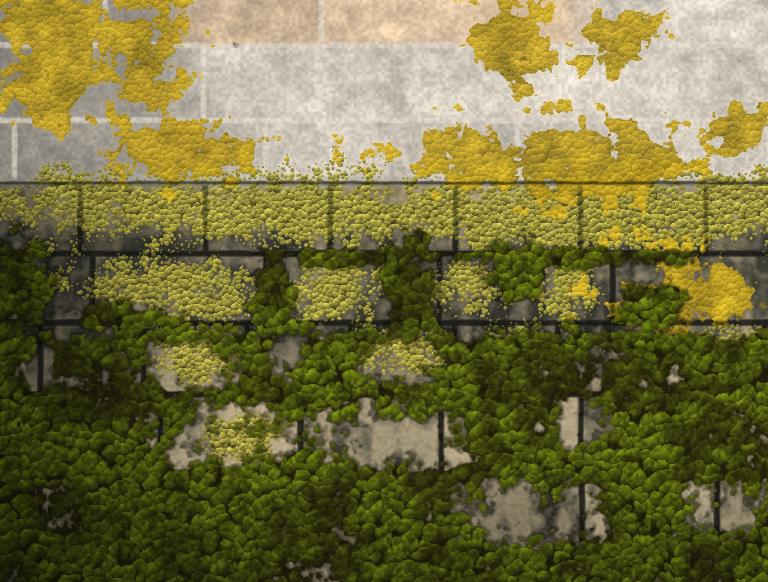
Write a WebGL 2 fragment shader that draws this texture.

```glsl
#version 300 es
precision highp float;
uniform vec2 u_resolution;
out vec4 fragColor;

#define ASPECT 1.32
#define JOINT_WIDTH .0035
#define TUFT_SCALE 58.
#define CRUMB_SCALE 125.
#define PALE_STONE vec3(.80, .77, .72)
#define WARM_STONE vec3(.84, .74, .62)
#define TAN_STONE vec3(.60, .55, .44)
#define SLATE vec3(.21, .21, .18)
#define GOLD vec3(.67, .56, .12)
#define LIME vec3(.62, .59, .23)
#define MOSS vec3(.37, .43, .06)
#define SOIL vec3(.12, .11, .04)

// Bed joint heights, then offset and width of the blocks per course
const float BED[8] = float[](.922, .793, .686, .564, .445, .322, .184, .048);
const vec2 BOND[9] = vec2[](vec2(.181, .371), vec2(.35, .366), vec2(.457, .432),
  vec2(.353, .215), vec2(.159, .298), vec2(.069, .178), vec2(.276, .241), vec2(.767, .233), vec2(.3));

// Growth regions as ellipses: centre, radii
const vec4 GOLD_AREAS[9] = vec4[](vec4(.08, .97, .12, .055), vec4(.238, .914, .06, .11),
  vec4(.07, .86, .085, .065), vec4(.31, .74, .12, .046), vec4(.875, .935, .065, .08),
  vec4(1.06, .94, .07, .05), vec4(.95, .735, .23, .06),
  vec4(1.27, .77, .06, .055), vec4(1.2, .5, .14, .08));
const vec4 LIME_AREAS[9] = vec4[](vec4(.3, .51, .15, .055), vec4(.58, .503, .1, .06),
  vec4(.8, .51, .06, .045), vec4(.33, .39, .08, .05), vec4(.7, .397, .1, .04),
  vec4(.89, .39, .07, .05), vec4(1.26, .4, .09, .06), vec4(.42, .25, .06, .05),
  vec4(.976, .514, .05, .055));
const vec4 BARE_AREAS[9] = vec4[](vec4(.065, .37, .022, .055), vec4(.33, .375, .09, .06),
  vec4(.495, .395, .035, .05), vec4(.69, .38, .09, .045), vec4(.4, .247, .135, .065),
  vec4(.66, .25, .14, .06), vec4(1.01, .26, .055, .065),
  vec4(.9, .117, .12, .07), vec4(1.25, .125, .1, .05));
const vec4 MOSS_AREAS[9] = vec4[](vec4(.7, .51, .042, .09), vec4(.47, .5, .03, .07),
  vec4(.72, .585, .018, .025), vec4(.885, .53, .04, .04), vec4(1.12, .48, .05, .035),
  vec4(.02, .5, .05, .08), vec4(.62, .555, .14, .014),
  vec4(1, .555, .16, .014), vec4(.18, .46, .08, .02));

float hash(vec2 p) {
  vec3 q = fract(p.xyx * .1031);
  q += dot(q, q.yzx + 33.33);
  return fract((q.x + q.y) * q.z);
}

float noise(vec2 p) {
  vec2 i = floor(p), f = fract(p);
  f = f * f * (3. - 2. * f);
  return mix(mix(hash(i), hash(i + vec2(1, 0)), f.x),
             mix(hash(i + vec2(0, 1)), hash(i + 1.), f.x), f.y);
}

// Layered noise centred on zero
float fbm(vec2 p) {
  float sum = -.5, amp = .533;
  for (int i = 0; i < 4; i++, amp *= .5) {
    sum += amp * noise(p);
    p = mat2(1.6, 1.2, -1.2, 1.6) * p + 17.3;
  }
  return sum;
}

// Coverage of a set of ellipses, positive inside
float areas(vec4 list[9], vec2 p) {
  float field = -1.5;
  for (int i = 0; i < 9; i++) field = max(field, 1. - length((p - list[i].xy) / list[i].zw));
  return field;
}

// Rounded tufts: x is height, y is light from above
vec2 tufts(vec2 p) {
  vec2 best = vec2(0);
  for (int k = 0; k < 9; k++) {
    vec2 c = floor(p) + vec2(k % 3 - 1, k / 3 - 1);
    vec2 d = p - c - vec2(hash(c), hash(c + 41.7));
    float h = 1. - length(d) / mix(.6, 1.1, hash(c + 9.1));
    if (h > best.x) best = vec2(h, clamp(.5 + .75 * d.y - .2 * d.x, 0., 1.));
  }
  return best;
}

void main() {
  vec2 p = gl_FragCoord.xy / u_resolution * vec2(ASPECT, 1);
  float pixel = 1. / u_resolution.y;
  float broad = fbm(p * 9.), fine = fbm(p * 38. + 5.), grain = noise(p * 190.) - .5;

  // Courses and joints
  vec2 w = p + .003 * vec2(broad, fine);
  int row = 0;
  float bed = 1.;
  for (int i = 0; i < 8; i++) {
    if (w.y < BED[i]) row = i + 1;
    bed = min(bed, abs(w.y - BED[i]));
  }
  float along = (w.x - BOND[row].x) / BOND[row].y;
  float upright = abs(along - round(along)) * BOND[row].y;
  float tone = hash(vec2(floor(along), row * 7)) - .5;
  float joint = 1. - smoothstep(-pixel, 2. * pixel, min(bed, upright) + .004 * fine - JOINT_WIDTH);

  // Clean stone above, stained and streaked stone below
  float upper = smoothstep(.665, .7, p.y);
  float warm = smoothstep(.915, .93, p.y) * smoothstep(.4, .3, abs(p.x - .65));
  warm = clamp(warm, 0., 1.);
  vec3 clean = mix(PALE_STONE, WARM_STONE, warm) * (.97 + .1 * tone + .35 * broad + .3 * fine);
  clean *= mix(.76, 1.06, smoothstep(0., .65, p.x));
  clean = mix(clean, PALE_STONE * 1.09, joint * .7);
  float streak = noise(p * vec2(60, 9)) - .5;
  float stain = (1. - smoothstep(.58, .66, p.y)) * smoothstep(.36, .44, p.y);
  vec3 worn = mix(TAN_STONE, SLATE, clamp(.25 + .6 * stain + 1.6 * fine + .6 * streak, 0., 1.));
  worn = mix(worn * (1. + .3 * tone), SLATE * .7, joint * .8);
  vec3 color = mix(worn, clean, upper) * (1. + .16 * grain);

  // Lichen: gold crusts and a crumbly lime band
  vec2 crumb = tufts(p * CRUMB_SCALE);
  float gold = areas(GOLD_AREAS, p) + 1.8 * broad + 2.4 * fine + .3 * grain;
  float band = .85 - abs(p.y - .638) / .068 + .25 * smoothstep(.75, 1.1, p.x);
  band -= .8 - .8 * smoothstep(0., .12, p.x);
  float lime = max(band, areas(LIME_AREAS, p)) + 1.2 * broad + 2.2 * fine + .9 * crumb.x - .4;
  color = mix(color, LIME * (.55 + .75 * crumb.y + .3 * grain), smoothstep(0., .25, lime) * .92);
  color = mix(color, GOLD * (.82 + .35 * crumb.y + .7 * fine), smoothstep(-.02, .16, gold) * .92);
  float ledge = 1. - smoothstep(.001, .004, abs(w.y - BED[2]));
  color *= 1. - .4 * ledge - .35 * joint * (1. - upper);

  // Moss: dense below, creeping along joints, parted by bare stone
  vec2 tuft = tufts(p * TUFT_SCALE + 1.5 * fine);
  float moss = max(mix(.45, -1.2, smoothstep(.4, .47, p.y)), areas(MOSS_AREAS, p));
  moss = min(moss, .05 - areas(BARE_AREAS, p));
  moss += .45 * exp(-bed / .008) * (1. - smoothstep(.56, .6, p.y));
  moss += 1.3 * broad + 1.6 * fine + .5 * tuft.x - .2;
  float lush = clamp(.62 + 2. * broad + 1.4 * fine, .1, 1.);
  vec3 growth = mix(SOIL, MOSS, lush * (.2 + .95 * tuft.y) * smoothstep(0., .35, tuft.x));
  color *= 1. - .4 * smoothstep(-.35, 0., moss);
  color = mix(color, growth * (1. + .5 * grain), smoothstep(-.05, .12, moss));

  // Shade toward the lower left
  float shade = mix(.62, 1.08, smoothstep(-.05, .55, p.x + .25 * p.y));
  color *= mix(shade, 1., smoothstep(.55, .8, p.y)) * mix(.85, 1., smoothstep(0., .25, p.y));
  fragColor = vec4(color, 1);
}
```
